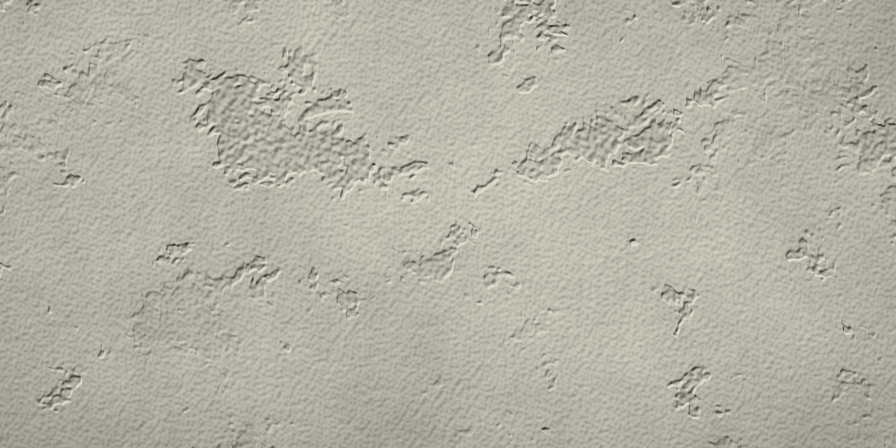
Write a WebGL 1 fragment shader that draws this texture.

```glsl
precision highp float;
uniform vec2 u_resolution;

// Lengths are in canvas heights
const vec3 PLASTER_TINT = vec3(1.0, 0.986, 0.918);
const float BASE_TONE = 0.753;
const float VIGNETTE = 0.23;
const float CLOUD_CONTRAST = 0.07;
const float PATCH_DARKENING = 0.05;
const float PATCH_LEVEL = 0.25;
const float EDGE_SOFTNESS = 0.05;
const float PATCH_SCALE = 3.3;
const float OCTAVE_FALLOFF = 0.76;
const float ROUGH_SCALE = 84.0;
const float ROUGH_HEIGHT = 0.85;
const float FINE_SCALE = 112.0;
const float FINE_HEIGHT = 0.34;
const float PIT_SCALE = 52.0;
const float PIT_DEPTH = 0.7;
const float SHADOW_GAIN = 0.34;
const float HIGHLIGHT_GAIN = 0.19;
const float RELIEF_STEP = 0.003;
const vec2 LIGHT_DIRECTION = vec2(-0.45, 0.89);
const float TAU = 6.28319;

vec2 gradientAt(vec2 cell) {
  float angle = TAU * fract(sin(dot(cell, vec2(127.1, 311.7))) * 43758.5);
  return vec2(cos(angle), sin(angle));
}

float gradientNoise(vec2 p) {
  vec2 i = floor(p), f = p - i;
  vec2 u = f * f * f * (f * (f * 6.0 - 15.0) + 10.0);
  vec2 e = vec2(1.0, 0.0);
  float a = dot(gradientAt(i), f);
  float b = dot(gradientAt(i + e.xy), f - e.xy);
  float c = dot(gradientAt(i + e.yx), f - e.yx);
  float d = dot(gradientAt(i + e.xx), f - e.xx);
  return mix(mix(a, b, u.x), mix(c, d, u.x), u.y);
}

// Two turned layers hide the noise lattice
float grain(vec2 p) {
  vec2 turned = vec2(0.8 * p.x - 0.6 * p.y, 0.6 * p.x + 0.8 * p.y);
  return gradientNoise(turned + 9.1) + 0.6 * gradientNoise(p * 0.57 + 33.3);
}

// Broad clusters broken up by ever finer ragged detail
float patchField(vec2 p) {
  vec2 warp = vec2(gradientNoise(p * 8.0 + 3.7), gradientNoise(p * 8.0 + 41.3));
  vec2 q = p + 0.04 * warp;
  q = vec2(0.9 * q.x + 0.35 * q.y, 1.15 * q.y - 0.45 * q.x);
  float field = 0.1 * cos(TAU * (p.x - 0.66)) + 0.16 * (p.y - 0.5);
  float scale = PATCH_SCALE;
  float weight = 0.62;
  for (int octave = 0; octave < 5; octave++) {
    field += weight * gradientNoise(q * scale + 17.3 * float(octave));
    scale *= 2.1;
    weight *= OCTAVE_FALLOFF;
  }
  return field;
}

float patchDepth(vec2 p) {
  return mix(0.35, 1.0, smoothstep(-0.3, 0.05, gradientNoise(p * 2.6 + 71.9)));
}

float patchMask(float field) {
  return smoothstep(PATCH_LEVEL - EDGE_SOFTNESS, PATCH_LEVEL + EDGE_SOFTNESS, field);
}

// Smooth skim coat with rough recesses and small pits
float surfaceHeight(vec2 p) {
  float field = patchField(p);
  float bare = patchMask(field) * patchDepth(p);
  float rough = ROUGH_HEIGHT * grain(p * ROUGH_SCALE);
  float fine = FINE_HEIGHT * grain(p * FINE_SCALE + 5.3);
  float pit = smoothstep(0.4, 0.55, gradientNoise(p * PIT_SCALE + 23.7));
  pit *= smoothstep(-0.1, 0.25, field) * (1.0 - bare);
  return bare * (rough - 0.9) + fine - PIT_DEPTH * pit;
}

float cloudiness(vec2 p) {
  return 0.8 * gradientNoise(p * 1.4 + 13.1)
       + 0.6 * gradientNoise(p * vec2(3.2, 4.6) + 31.7)
       + 0.35 * gradientNoise(p * 11.0 + 57.9)
       + 0.3 * gradientNoise(p * 29.0 + 83.3);
}

void main() {
  vec2 uv = gl_FragCoord.xy / u_resolution;
  vec2 p = gl_FragCoord.xy / u_resolution.y;

  // Broad tone
  vec2 fromCentre = (uv - vec2(0.5, 0.6)) * vec2(1.0, 0.9);
  float tone = BASE_TONE - VIGNETTE * dot(fromCentre, fromCentre);
  tone += CLOUD_CONTRAST * cloudiness(p);
  tone -= PATCH_DARKENING * patchMask(patchField(p)) * patchDepth(p);

  // Raking light from above
  vec2 offset = LIGHT_DIRECTION * RELIEF_STEP;
  float slope = surfaceHeight(p - offset) - surfaceHeight(p + offset);
  tone += slope * (slope < 0.0 ? SHADOW_GAIN : HIGHLIGHT_GAIN);

  gl_FragColor = vec4(clamp(tone, 0.22, 0.87) * PLASTER_TINT, 1.0);
}
```
